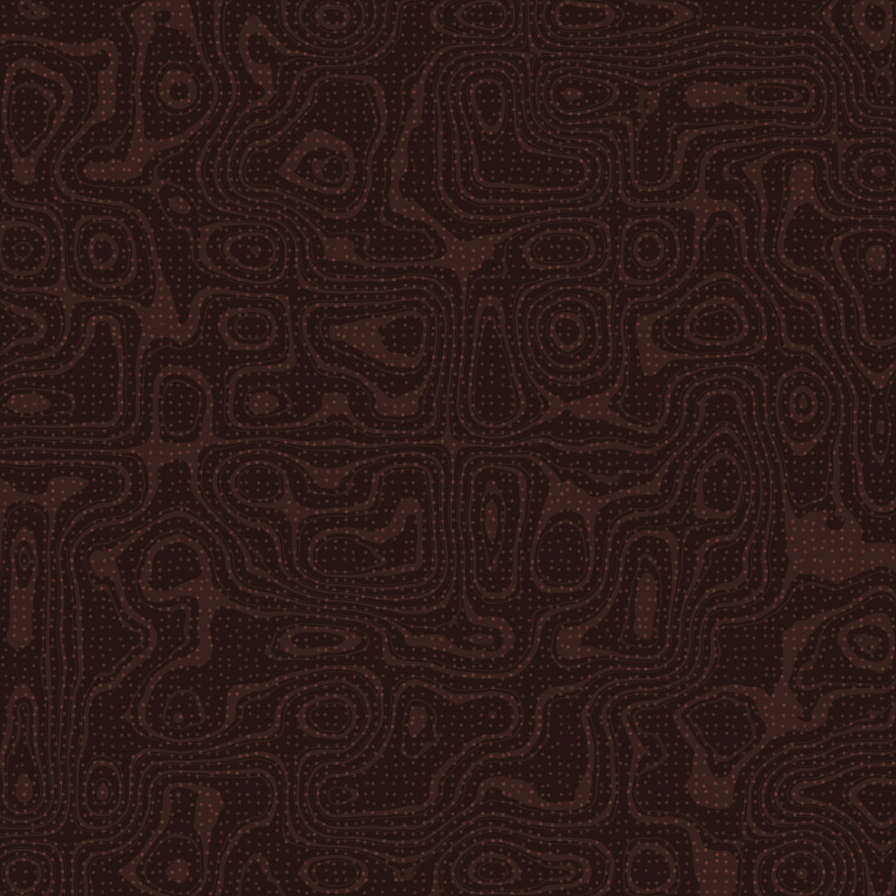
Give the GLSL for this pattern, as a three.js fragment shader.

```glsl
// Dark burl-like contour pattern sprinkled with tiny dots.
// Value noise gives a height field; its level lines become bands that widen on
// flat ground, and a jittered grid of dots glows brighter where it meets them.

varying vec2 vUv;

const vec3 GROUND = vec3(0.145, 0.08, 0.065);
const vec3 BAND = vec3(0.22, 0.13, 0.115);
const vec3 DOT = vec3(0.40, 0.225, 0.19);

const float RELIEF_CELLS = 11.5;  // noise cells across the canvas
const float LEVELS = 8.0;         // contour periods over the full height
const float DOT_CELLS = 92.0;     // dots across the canvas
const float SOFT = 0.001;         // edge softness in canvas units

float hash(vec2 p) {
  return fract(sin(dot(p, vec2(127.1, 311.7))) * 43758.5);
}

float valueNoise(vec2 p) {
  vec2 cell = floor(p);
  vec2 f = fract(p);
  vec2 blend = f * f * (3.0 - 2.0 * f);
  float low = mix(hash(cell), hash(cell + vec2(1.0, 0.0)), blend.x);
  float high = mix(hash(cell + vec2(0.0, 1.0)), hash(cell + vec2(1.0, 1.0)), blend.x);
  return mix(low, high, blend.y);
}

// Broad relief with a little fine grain that frays the flat areas.
float relief(vec2 uv) {
  float broad = valueNoise(uv * RELIEF_CELLS + 3.7);
  float medium = valueNoise(uv * RELIEF_CELLS * 2.0 + 41.3);
  float fine = valueNoise(uv * RELIEF_CELLS * 7.0 + 17.9);
  return LEVELS * (broad + 0.09 * medium + 0.012 * fine);
}

// Repeating level line; halfWidth and soft are fractions of one period.
float levelLine(float height, float phase, float halfWidth, float soft) {
  float d = abs(fract(height + phase) - 0.5);
  return 1.0 - smoothstep(halfWidth - soft, halfWidth + soft, d);
}

// One jittered dot per cell: x is coverage, y is a random brightness.
vec2 dotLayer(vec2 uv, float cells, float radius) {
  vec2 p = uv * cells;
  vec2 cell = floor(p);
  vec2 jitter = vec2(hash(cell + 5.3), hash(cell + 71.9)) - 0.5;
  float d = length(fract(p) - 0.5 - 0.5 * jitter);
  float soft = SOFT * cells;
  float coverage = 1.0 - smoothstep(radius - soft, radius + soft, d);
  return vec2(coverage, hash(cell + 29.7));
}

void main() {
  // Height and its slope, so that edges stay equally sharp everywhere
  float height = relief(vUv);
  vec2 slope = vec2(relief(vUv + vec2(SOFT, 0.0)), relief(vUv + vec2(0.0, SOFT))) - height;
  float soft = clamp(length(slope), 0.004, 0.2);

  // Main bands with a faint thin companion line
  float mainBand = levelLine(height, 0.0, 0.125, soft);
  float thinLine = levelLine(height, 0.30, 0.03, soft);
  float band = max(mainBand, 0.8 * thinLine);
  vec3 color = mix(GROUND, BAND, band);

  // Dots, dim on the ground and bright on the bands
  vec2 speck = dotLayer(vUv, DOT_CELLS, 0.17);
  float glow = mix(0.15 + 0.3 * speck.y, 0.55 + 0.45 * speck.y, band);
  color = mix(color, mix(BAND, DOT, glow), speck.x);

  gl_FragColor = vec4(color, 1.0);
}
```
